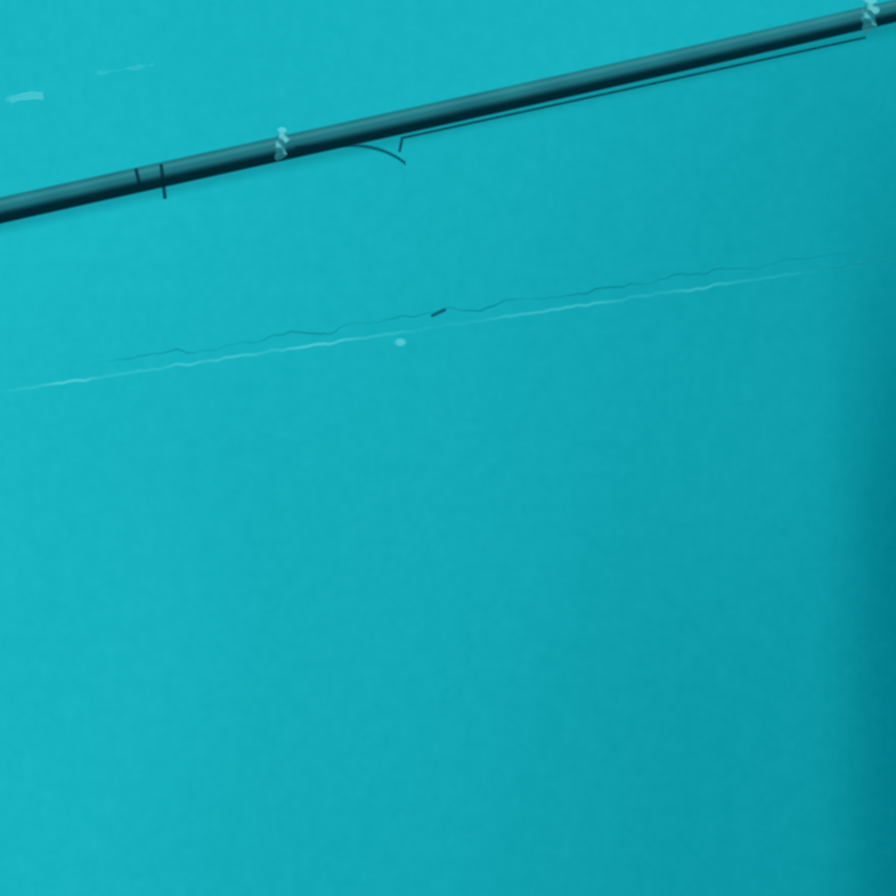
A WebGL 2 fragment shader for this texture:

```glsl
#version 300 es
precision highp float;
// A painted turquoise wall with a sloping pipe, a loose wire and a plaster crack.
// Broad gradients shade the wall; distances to sloping lines place the details,
// and gradient noise roughens the crack, the scuffs and the paint.

#define PIPE_START 0.759
#define PIPE_SLOPE 0.223
#define PIPE_BOW 0.010
#define CRACK_START 0.5625
#define CRACK_SLOPE 0.149
#define SOFTNESS 0.0022
#define GRAIN 0.012

uniform vec2 u_resolution;
out vec4 outColor;

const vec3 BRIGHT_PAINT = vec3(0.105, 0.725, 0.780);
const vec3 DEEP_PAINT = vec3(0.035, 0.565, 0.620);
const vec3 EDGE_SHADE = vec3(0.000, 0.470, 0.530);
const vec3 PIPE_LIT = vec3(0.150, 0.500, 0.540);
const vec3 PIPE_DARK = vec3(0.000, 0.150, 0.190);
const vec3 CRACK_DARK = vec3(0.020, 0.430, 0.490);
const vec3 CHIPPED = vec3(0.450, 0.840, 0.870);

vec2 hashGradient(vec2 cell) {
    vec3 p = fract(vec3(cell.xyx) * vec3(0.1031, 0.1030, 0.0973));
    p += dot(p, p.yzx + 33.33);
    return fract((p.xx + p.yz) * p.zy) * 2.0 - 1.0;
}

float gradientNoise(vec2 p) {
    vec2 i = floor(p), f = fract(p);
    vec2 u = f * f * f * (f * (f * 6.0 - 15.0) + 10.0);
    vec2 e = vec2(1.0, 0.0);
    float low = mix(dot(hashGradient(i), f), dot(hashGradient(i + e), f - e), u.x);
    float high = mix(dot(hashGradient(i + e.yx), f - e.yx),
                     dot(hashGradient(i + 1.0), f - 1.0), u.x);
    return mix(low, high, u.y);
}

// Coverage of a soft shape whose signed distance is d
float cover(float d) {
    float w = max(SOFTNESS, 0.8 / min(u_resolution.x, u_resolution.y));
    return 1.0 - smoothstep(-w, w, d);
}

float segment(vec2 p, vec2 a, vec2 b) {
    vec2 ab = b - a;
    return length(p - a - ab * clamp(dot(p - a, ab) / dot(ab, ab), 0.0, 1.0));
}

float span(float x, float a, float b, float fade) {
    return smoothstep(a - fade, a + fade, x) * (1.0 - smoothstep(b - fade, b + fade, x));
}

float pipeHeight(float x) {
    return PIPE_START + PIPE_SLOPE * x - PIPE_BOW * x * x * (1.0 - x);
}

vec3 wall(vec2 p, float above) {
    float below = 0.08 + 0.62 * pow(p.x, 1.35) + 0.38 * (1.0 - p.y) * (0.4 + 0.6 * p.x);
    float shade = mix(below - 0.08, 0.10 + 0.15 * p.x, above);
    shade += 0.10 * gradientNoise(p * vec2(5.0, 3.0));
    vec3 color = mix(BRIGHT_PAINT, DEEP_PAINT, clamp(shade, 0.0, 1.0));
    float edge = smoothstep(0.90, 1.02, p.x) * (1.0 - smoothstep(0.35, 0.95, p.y));
    color = mix(color, EDGE_SHADE, edge * 0.85);
    return color + GRAIN * (gradientNoise(p * 45.0) + gradientNoise(p * 110.0));
}

vec3 addCrack(vec3 color, vec2 p) {
    float d = p.y - CRACK_START - CRACK_SLOPE * p.x;
    float rough = gradientNoise(vec2(p.x * 22.0, 3.5));
    float fine = gradientNoise(vec2(p.x * 75.0, 8.5));
    float patchy = smoothstep(-0.25, 0.3, gradientNoise(p * vec2(16.0, 30.0)));
    // Dark broken lip above the pale ridge
    float lip = abs(d - 0.015 - 0.009 * rough - 0.004 * fine) - 0.0008;
    color = mix(color, CRACK_DARK, cover(lip) * span(p.x, 0.13, 0.92, 0.05) * (0.15 + 0.4 * patchy));
    color = mix(color, CRACK_DARK, 0.35 * cover(abs(d) - 0.0008) * span(p.x, 0.91, 1.1, 0.03));
    float ridge = abs(d - 0.003 * fine) - 0.0014;
    float strength = span(p.x, 0.03, 0.44, 0.03) + 0.65 * span(p.x, 0.55, 0.86, 0.05);
    color = mix(color, CHIPPED, cover(ridge) * (0.08 + strength * (0.2 + 0.4 * patchy)));
    // Deep nick and bright chip near the middle
    color = mix(color, PIPE_DARK, 0.6 * cover(segment(p, vec2(0.483, 0.648), vec2(0.496, 0.654)) - 0.0016));
    return mix(color, CHIPPED, 0.65 * cover(length((p - vec2(0.447, 0.618)) * vec2(0.7, 1.0)) - 0.004));
}

vec3 addScuffs(vec3 color, vec2 p) {
    float flake = gradientNoise(p * vec2(75.0, 110.0));
    float d = segment(p, vec2(0.014, 0.888), vec2(0.042, 0.893)) - 0.005 - 0.012 * flake;
    color = mix(color, CHIPPED, 0.45 * cover(d));
    d = segment(p, vec2(0.11, 0.918), vec2(0.17, 0.928)) - 0.001 - 0.005 * flake;
    return mix(color, CHIPPED, 0.25 * cover(d));
}

vec3 addWire(vec3 color, vec2 p) {
    float loose = segment(p, vec2(0.449, 0.846), vec2(0.965, 0.958)) - 0.0010;
    float t = clamp((p.x - 0.33) / 0.122, 0.0, 1.0);
    float arcY = 0.835 + 0.009 * t - 0.026 * t * t * t * t;
    float hook = max(abs(p.y - arcY) * 0.8 - 0.0010, abs(p.x - 0.391) - 0.061);
    float tail = segment(p, vec2(0.449, 0.846), vec2(0.446, 0.832)) - 0.0012;
    return mix(color, PIPE_DARK, 0.75 * cover(min(loose, min(hook, tail))));
}

vec3 addPipe(vec3 color, vec2 p, float d) {
    color = mix(color, DEEP_PAINT * 0.8, 0.35 * span(d, -0.018, -0.004, 0.008));
    float body = cover(abs(d - 0.006) - 0.0145 + 0.002 * p.x);
    float lit = smoothstep(-0.001, 0.009, d);
    vec3 metal = mix(PIPE_DARK, PIPE_LIT, lit * (0.85 + 0.15 * gradientNoise(p * 20.0)));
    metal = mix(metal, CHIPPED, 0.22 * span(d, 0.012, 0.017, 0.003));
    return mix(color, metal, body);
}

vec3 addFittings(vec3 color, vec2 p) {
    // Two dark ties, then two pale clamps
    for (int i = 0; i < 2; i++) {
        float k = float(i);
        vec2 q = p - vec2(0.154 + 0.028 * k, 0.799 - 0.001 * k);
        float tie = segment(q, vec2(-0.002, 0.011 + 0.006 * k), vec2(0.002, -0.006 - 0.012 * k)) - 0.0017;
        color = mix(color, PIPE_DARK, 0.8 * cover(tie));
        q = p - vec2(0.3125 + 0.657 * k, 0.840 + 0.144 * k);
        float chips = gradientNoise(q * 130.0 + 4.0);
        float clip = segment(q, vec2(0.0, -0.014), vec2(0.002, 0.012)) - 0.006 - 0.002 * k - 0.005 * chips;
        vec3 tint = mix(PIPE_LIT, CHIPPED, smoothstep(-0.2, 0.35, chips + 25.0 * q.y));
        color = mix(color, tint, 0.75 * cover(clip));
    }
    return color;
}

void main() {
    vec2 p = gl_FragCoord.xy / u_resolution;
    float d = p.y - pipeHeight(p.x);
    vec3 color = wall(p, smoothstep(-0.01, 0.01, d));
    color = addCrack(color, p);
    color = addScuffs(color, p);
    color = addPipe(color, p, d);
    color = addWire(color, p);
    color = addFittings(color, p);
    outColor = vec4(clamp(color, 0.0, 1.0), 1.0);
}
```
